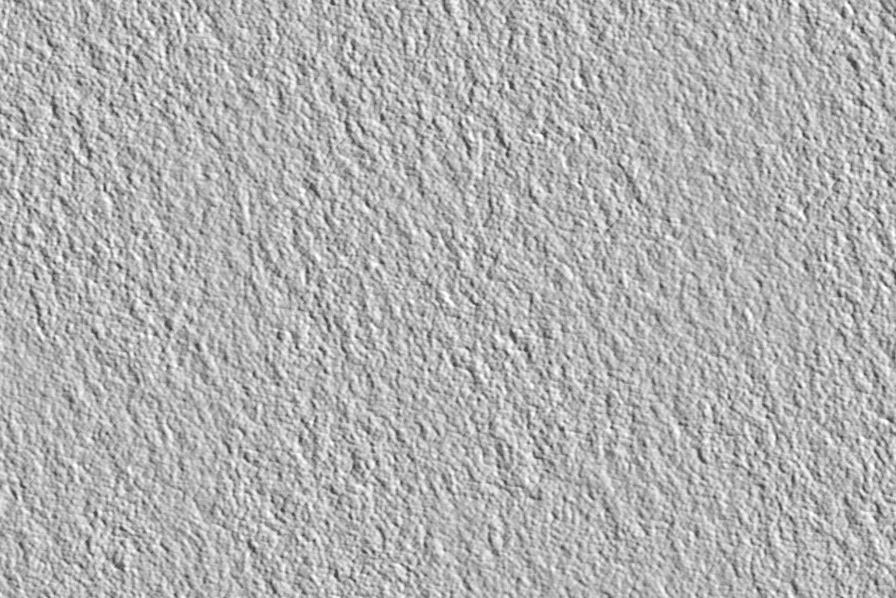
Write a Shadertoy shader that draws this texture.

```glsl
// Rough grey plaster: slanted crumbly relief under low side light.

#define BASE_TONE 0.703
#define RELIEF 1.12
#define STREAK_ANGLE 0.47
#define LIGHT_DIR vec2(0.92, 0.39)
#define LIGHT_STEP 0.0028
#define STREAK_FREQ vec2(50.0, 22.0)
#define GRAIN_FREQ vec2(84.0, 48.0)
#define LUMP_FREQ vec2(84.0, 60.0)
#define CRUMB_FREQ vec2(134.0, 106.0)
#define GRIT_FREQ vec2(165.0, 135.0)
#define PATCH_FREQ vec2(5.0, 3.5)
#define WARP 0.005

float hash(vec2 cell) {
    return fract(sin(dot(cell, vec2(127.1, 311.7))) * 43758.5453);
}

mat2 rotation(float angle) {
    float c = cos(angle), s = sin(angle);
    return mat2(c, -s, s, c);
}

// Value noise with quintic interpolation, 0 to 1
float noise(vec2 p) {
    vec2 cell = floor(p);
    vec2 f = p - cell;
    f = f * f * f * (f * (f * 6.0 - 15.0) + 10.0);
    float low = mix(hash(cell), hash(cell + vec2(1.0, 0.0)), f.x);
    float high = mix(hash(cell + vec2(0.0, 1.0)), hash(cell + 1.0), f.x);
    return mix(low, high, f.y);
}

// Rounded lumps with creases between them: one dome per jittered cell
float lumps(vec2 p) {
    vec2 cell = floor(p);
    float nearest = 4.0;
    for (int y = -1; y <= 1; y++) {
        for (int x = -1; x <= 1; x++) {
            vec2 id = cell + vec2(x, y);
            vec2 away = id + vec2(hash(id), hash(id + 71.3)) - p;
            nearest = min(nearest, dot(away, away));
        }
    }
    return 1.0 - nearest;
}

// Coordinates stretched along a tilted direction
vec2 slant(vec2 p, vec2 freq, float angle) {
    return rotation(angle) * p * freq;
}

// Plaster height: streaks, grains, lumps, crumbs and grit
float plasterHeight(vec2 p) {
    vec2 bend = vec2(noise(p * 24.0 + 5.3), noise(p * 24.0 + 47.9)) - 0.5;
    p += WARP * bend;
    float height = 0.27 * noise(slant(p, STREAK_FREQ, STREAK_ANGLE) + 11.7);
    height += 0.26 * noise(slant(p, GRAIN_FREQ, STREAK_ANGLE - 0.12) + 37.1);
    height += 0.22 * lumps(slant(p, LUMP_FREQ, STREAK_ANGLE + 0.1) + 73.9);
    height += 0.24 * lumps(slant(p, CRUMB_FREQ, STREAK_ANGLE + 0.2) + 19.4);
    height += 0.16 * noise(slant(p, GRIT_FREQ, STREAK_ANGLE + 0.4) + 29.8);
    return height;
}

void mainImage(out vec4 fragColor, in vec2 fragCoord) {
    vec2 p = fragCoord / iResolution.y;

    // Slope towards the light
    vec2 offset = LIGHT_STEP * LIGHT_DIR;
    float slope = plasterHeight(p - offset) - plasterHeight(p + offset);

    // Worn patches where the relief flattens a little
    float wear = 0.65 * noise(slant(p, PATCH_FREQ, STREAK_ANGLE) + 3.2)
               + 0.35 * noise(slant(p, PATCH_FREQ * 2.6, STREAK_ANGLE) + 58.6);
    float roughness = mix(0.84, 1.08, smoothstep(0.2, 0.55, wear));

    // Soft highlights, deeper shadows
    float light = clamp(RELIEF * roughness * slope, -0.34, 0.40);
    float tone = BASE_TONE + light - 0.65 * light * light;
    tone += 0.03 * (noise(p * 210.0 + 91.0) - 0.5);

    fragColor = vec4(vec3(clamp(tone, 0.0, 1.0)), 1.0);
}
```
